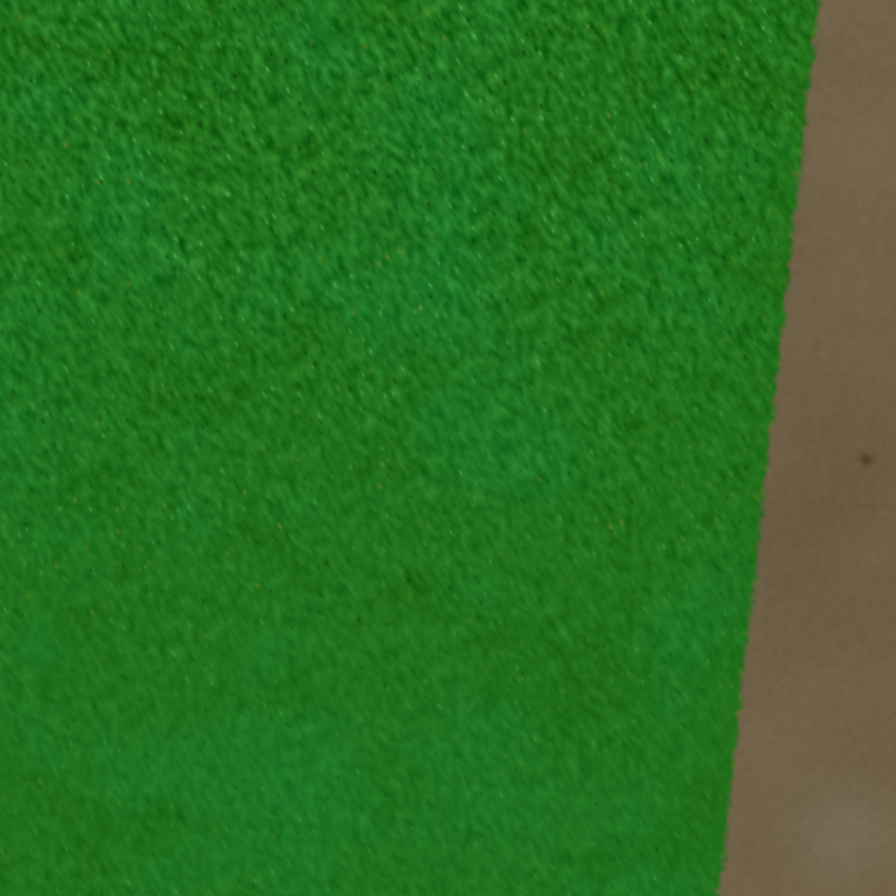
Reproduce this texture procedurally as a three.js fragment shader.

```glsl
// Mown lawn seen from above, bordered on the right by a leaning strip of bare earth.
#define GRASS_COLOR vec3(0.128, 0.445, 0.112)
#define COOL_GRASS vec3(0.115, 0.465, 0.150)
#define DEEP_GRASS vec3(0.110, 0.405, 0.065)
#define STRAW_COLOR vec3(0.34, 0.50, 0.14)
#define EARTH_COLOR vec3(0.440, 0.382, 0.285)
#define EDGE_BOTTOM 0.802
#define EDGE_LEAN 0.112
#define EDGE_SOFTNESS 0.005
#define BLADE_SCALE vec2(125.0, 68.0)
#define BLADE_CONTRAST 0.12

varying vec2 vUv;

vec2 hash2(vec2 p) {
  vec3 q = fract(p.xyx * vec3(0.1031, 0.1030, 0.0973));
  q += dot(q, q.yzx + 33.33);
  return fract((q.xx + q.yz) * q.zy);
}

float gradientNoise(vec2 p) {
  vec2 cell = floor(p);
  vec2 f = fract(p);
  vec2 w = f * f * f * (f * (f * 6.0 - 15.0) + 10.0);
  float a = dot(hash2(cell) * 2.0 - 1.0, f);
  float b = dot(hash2(cell + vec2(1.0, 0.0)) * 2.0 - 1.0, f - vec2(1.0, 0.0));
  float c = dot(hash2(cell + vec2(0.0, 1.0)) * 2.0 - 1.0, f - vec2(0.0, 1.0));
  float d = dot(hash2(cell + 1.0) * 2.0 - 1.0, f - 1.0);
  return mix(mix(a, b, w.x), mix(c, d, w.x), w.y);
}

float fbm(vec2 p) {
  float sum = 0.0;
  float amplitude = 0.6;
  for (int i = 0; i < 4; i++) {
    sum += amplitude * gradientNoise(p);
    p = mat2(0.8, 0.6, -0.6, 0.8) * p * 2.03 + 17.3;
    amplitude *= 0.55;
  }
  return sum;
}

// Soft round patch, 1 at its centre
float patchAt(vec2 p, vec2 center, vec2 radius) {
  vec2 d = (p - center) / radius;
  return exp(-dot(d, d));
}

// Axes across and along the blades, which lean down to the right
vec2 bladeSpace(vec2 p) {
  return vec2(dot(p, vec2(0.87, 0.49)), dot(p, vec2(0.49, -0.87))) + 3.0;
}

// Sparse elongated specks, one candidate per cell
float flecks(vec2 p, float density) {
  vec2 cell = floor(p);
  vec2 center = 0.35 + 0.3 * hash2(cell + 7.0);
  vec2 d = (fract(p) - center) / vec2(0.16, 0.20);
  vec2 pick = hash2(cell + 91.0);
  return step(1.0 - density, pick.x) * (0.4 + 0.6 * pick.y) * exp(-dot(d, d));
}

vec3 lawn(vec2 p, float edgeDistance) {
  // Broad tone changes
  float broad = fbm(p * 5.0 + 4.0);
  vec3 color = mix(GRASS_COLOR, COOL_GRASS, smoothstep(-0.1, 0.35, broad));
  color = mix(color, DEEP_GRASS, 0.7 * smoothstep(0.0, 0.4, fbm(p * 8.0 + 31.0)));
  color = mix(color, COOL_GRASS, 0.55 * patchAt(p, vec2(0.02, 0.55), vec2(0.10, 0.13)));
  color = mix(color, COOL_GRASS, 0.5 * patchAt(p, vec2(0.55, 0.12), vec2(0.15, 0.12)));
  color = mix(color, DEEP_GRASS, 0.6 * patchAt(p, vec2(0.20, 0.56), vec2(0.05, 0.03)));
  color = mix(color, DEEP_GRASS, 0.5 * patchAt(p, vec2(0.66, 0.23), vec2(0.08, 0.07)));

  // Blade grain, crisper towards the top
  vec2 b = bladeSpace(p);
  float crisp = mix(0.55, 1.3, smoothstep(0.1, 1.0, p.y));
  float grain = gradientNoise(b * BLADE_SCALE) + 0.6 * gradientNoise(b * BLADE_SCALE * 0.48 + 9.0);
  grain += 0.35 * gradientNoise(b * BLADE_SCALE * 1.9 + 23.0);
  color += grain * crisp * BLADE_CONTRAST * vec3(0.75, 1.0, 0.65);

  // Straw, pale tips and shadow gaps
  float straw = flecks(b * vec2(75.0, 60.0), 0.07) * (0.7 + 1.2 * smoothstep(-0.1, 0.3, fbm(p * 6.0 + 55.0)));
  color = mix(color, STRAW_COLOR, min(0.65 * straw * crisp, 0.8));
  color += 0.13 * crisp * flecks(b * vec2(95.0, 60.0) + 13.0, 0.12) * vec3(0.9, 1.0, 1.0);
  color *= 1.0 - 0.28 * crisp * flecks(b * vec2(85.0, 65.0) + 41.0, 0.12);

  // Darker fringe with yellowed tips beside the earth
  float fringe = exp(-edgeDistance / 0.025);
  color = mix(color, DEEP_GRASS, 0.45 * fringe);
  float tips = smoothstep(0.05, 0.4, gradientNoise(p * 70.0 + 5.0));
  return mix(color, STRAW_COLOR, 0.6 * tips * exp(-edgeDistance / 0.008));
}

vec3 earth(vec2 p) {
  vec3 color = EARTH_COLOR + 0.035 * fbm(p * vec2(6.0, 9.0) + 2.0);
  color += 0.020 * gradientNoise(p * 95.0) + 0.012 * gradientNoise(p * 190.0);
  color -= 0.025 * patchAt(p, vec2(0.93, 0.42), vec2(0.12, 0.22));
  color += vec3(0.03, 0.035, 0.04) * patchAt(p, vec2(0.94, 0.07), vec2(0.05, 0.05));
  return color - 0.10 * patchAt(p, vec2(0.967, 0.487), vec2(0.007));
}

void main() {
  vec2 p = vUv;
  float ragged = 0.007 * gradientNoise(p * 55.0) + 0.004 * gradientNoise(p * 120.0);
  float edgeDistance = EDGE_BOTTOM + EDGE_LEAN * p.y + ragged - p.x;
  float cover = smoothstep(-EDGE_SOFTNESS, EDGE_SOFTNESS, edgeDistance);
  vec3 color = mix(earth(p), lawn(p, max(edgeDistance, 0.0)), cover);
  gl_FragColor = vec4(clamp(color, 0.0, 1.0), 1.0);
}
```
